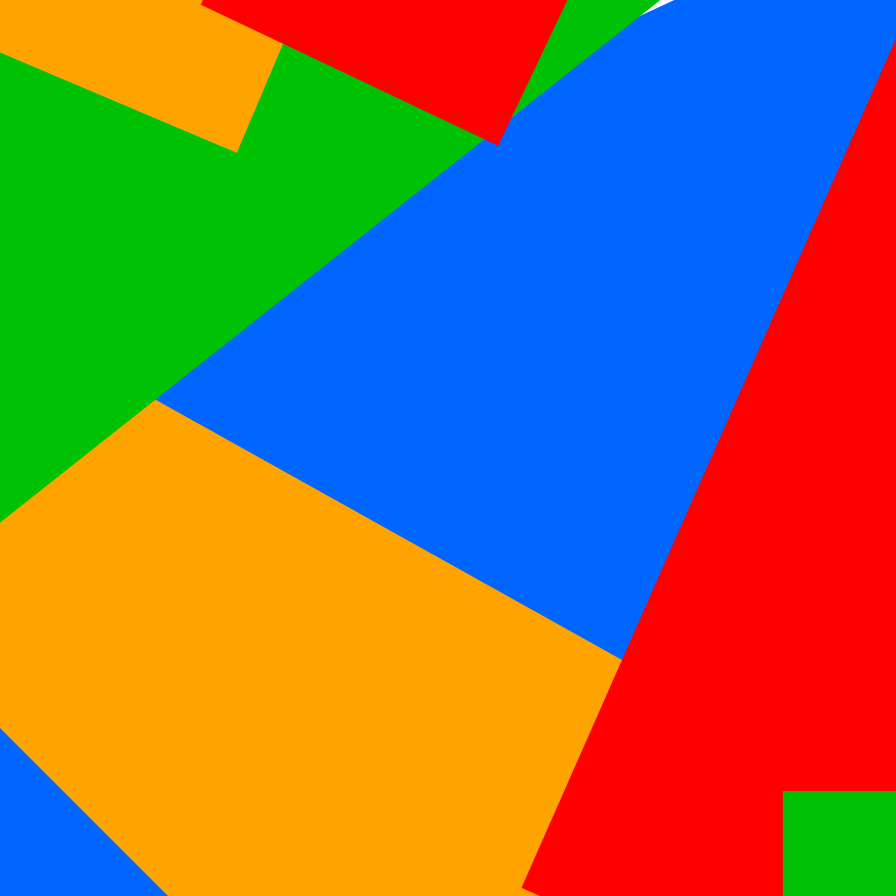
Reproduce this background procedurally as a Shadertoy shader.

```glsl
// Flat overlapping sheets of bright paper: blue, orange, green and red.
// Each sheet is a half-plane or a tilted strip given as a signed distance,
// and the sheets are painted from back to front with smoothed edges.

const vec3 WHITE  = vec3(1.0);
const vec3 BLUE   = vec3(0.0, 0.4, 1.0);
const vec3 ORANGE = vec3(1.0, 0.64, 0.0);
const vec3 GREEN  = vec3(0.0, 0.76, 0.02);
const vec3 RED    = vec3(1.0, 0.0, 0.0);
const float ENDLESS = 4.0;

// Signed distance to the half-plane left of the line from a to b
float halfPlane(vec2 p, vec2 a, vec2 b) {
    vec2 along = normalize(b - a);
    return dot(p - a, vec2(along.y, -along.x));
}

// Strip with one corner at apex: it spans a width along the given direction
// and runs on without end to the clockwise side
float strip(vec2 p, vec2 apex, vec2 direction, float width) {
    vec2 along = normalize(direction);
    vec2 local = vec2(dot(p - apex, along),
                      dot(p - apex, vec2(along.y, -along.x)));
    return max(max(-local.x, local.x - width), -local.y);
}

// Lays a sheet over the colour below, smoothing over one pixel
vec3 paint(vec3 below, vec3 sheet, float dist, float pixel) {
    return mix(below, sheet, clamp(0.5 - dist / pixel, 0.0, 1.0));
}

void mainImage(out vec4 fragColor, in vec2 fragCoord) {
    float pixel = 1.0 / iResolution.y;
    vec2 p = fragCoord * pixel;
    vec3 color = WHITE;

    // Large sheets of the middle and lower left
    color = paint(color, BLUE, halfPlane(p, vec2(0.7526, 1.0), vec2(0.7161, 0.9831)), pixel);
    color = paint(color, ORANGE, halfPlane(p, vec2(0.6927, 0.2643), vec2(0.1745, 0.5534)), pixel);
    color = paint(color, BLUE, halfPlane(p, vec2(0.1875, 0.0), vec2(0.0, 0.1875)), pixel);

    // Right side and the square in its lower corner
    color = paint(color, RED, strip(p, vec2(0.582, 0.0091), vec2(0.418, 0.9479), ENDLESS), pixel);
    color = paint(color, GREEN, strip(p, vec2(0.8737, 0.1172), vec2(1.0, 0.0), ENDLESS), pixel);

    // Upper left, with two sheets reaching in from the top
    color = paint(color, GREEN, halfPlane(p, vec2(0.0, 0.4167), vec2(0.737, 1.0)), pixel);
    color = paint(color, ORANGE, strip(p, vec2(0.2643, 0.8294), vec2(-0.2643, 0.112), ENDLESS), pixel);
    color = paint(color, RED, strip(p, vec2(0.556, 0.8372), vec2(-0.332, 0.1576), 0.3675), pixel);

    fragColor = vec4(color, 1.0);
}
```
